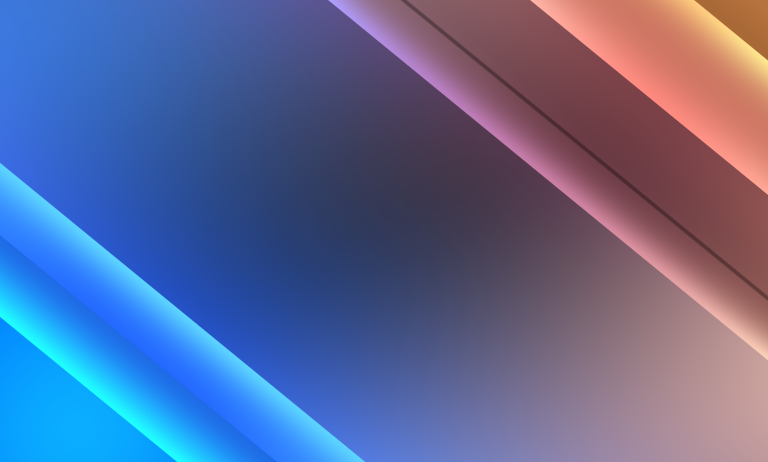
This background is drawn by a Shadertoy shader. Its source:

```glsl
// Diagonal glass-like panels: a dark navy centre between blue and coral strips.
// Coordinates are rotated so "across" steps from panel to panel and "along"
// follows their edges; each panel is a soft gradient plus a glowing rim.

const vec2 NORMAL = vec2(0.6336, 0.7736);

// Panel edges, measured across from the lower left corner
const float CYAN_EDGE  = 0.243;
const float BLUE_EDGE  = 0.380;
const float NAVY_EDGE  = 0.501;
const float ROSE_EDGE  = 1.2235;
const float SEAM       = 1.327;
const float CORAL_EDGE = 1.5005;
const float AMBER_EDGE = 1.7255;

// Light fading away from a rim on its inner side
float rim(float dist, float width) {
    float x = max(dist, 0.0) / width;
    return exp(-x * sqrt(x));
}

// Soft valley: middle colour at v = 0, side colours towards -1 and +1
vec3 valley(vec3 left, vec3 middle, vec3 right, float v) {
    return mix(middle, v < 0.0 ? left : right, smoothstep(0.0, 1.2, abs(v)));
}

// Smooth curve through three colours at u = 0, 0.5 and 1
vec3 curve(vec3 a, vec3 b, vec3 c, float u) {
    return a * (1.0 - u) * (1.0 - 2.0 * u) + b * 4.0 * u * (1.0 - u) + c * u * (2.0 * u - 1.0);
}

// Lay a new panel over everything beyond an edge
vec3 cover(vec3 below, vec3 panel, float across, float edge, float aa) {
    return mix(below, panel, smoothstep(-aa, aa, across - edge));
}

vec3 cornerPanel(vec2 p) {
    float light = exp(-12.0 * dot(p - vec2(0.17, 0.07), p - vec2(0.17, 0.07)));
    return mix(vec3(0.0, 0.46, 1.0), vec3(0.04, 0.68, 1.0), light);
}

vec3 cyanPanel(float across) {
    vec3 body = mix(vec3(0.12, 0.56, 1.0), vec3(0.12, 0.41, 0.90),
                    smoothstep(CYAN_EDGE + 0.04, BLUE_EDGE, across));
    return mix(body, vec3(0.12, 1.0, 1.0), rim(across - CYAN_EDGE, 0.052));
}

vec3 bluePanel(float across, float along) {
    vec3 body = mix(vec3(0.13, 0.39, 1.0), vec3(0.20, 0.52, 1.0),
                    smoothstep(0.1, 0.6, abs(along - 0.08)));
    return mix(body, vec3(0.36, 0.83, 1.0), rim(NAVY_EDGE - across, 0.058));
}

vec3 navyPanel(float across, float along) {
    float u = (across - NAVY_EDGE) / (ROSE_EDGE - NAVY_EDGE);
    float v = (along - mix(0.10, 0.45, u)) / 0.72;
    vec3 low  = valley(vec3(0.29, 0.48, 0.96), vec3(0.14, 0.32, 0.78), vec3(0.43, 0.58, 0.95), v);
    vec3 mid  = valley(vec3(0.24, 0.46, 0.83), vec3(0.18, 0.23, 0.38), vec3(0.64, 0.55, 0.65), v);
    vec3 high = valley(vec3(0.38, 0.38, 0.69), vec3(0.33, 0.22, 0.30), vec3(0.84, 0.68, 0.65), v);
    return curve(low, mid, high, u);
}

vec3 rosePanel(float across, float along, float aa) {
    vec3 body = valley(vec3(0.54, 0.40, 0.43), vec3(0.41, 0.225, 0.26),
                       vec3(0.60, 0.38, 0.34), (along - 0.6) / 0.6);
    body += vec3(0.07, 0.03, 0.02) * smoothstep(SEAM, CORAL_EDGE, across);
    vec3 light = curve(vec3(0.68, 0.62, 1.0), vec3(0.80, 0.50, 0.65),
                       vec3(1.0, 0.84, 0.74), (along + 0.08) / 1.24);
    vec3 color = mix(body, light, rim(across - ROSE_EDGE, 0.048));
    float seam = 1.0 - smoothstep(0.002, 0.003 + 2.0 * aa, abs(across - SEAM));
    return mix(color, color * 0.68, seam);
}

vec3 coralPanel(float across, float along) {
    vec3 body = vec3(0.78, 0.44, 0.37);
    vec3 pink = valley(vec3(1.0, 0.78, 0.72), vec3(1.0, 0.54, 0.50),
                       vec3(1.0, 0.74, 0.65), (along - 0.6) / 0.45);
    vec3 gold = mix(vec3(1.0, 0.79, 0.49), vec3(1.0, 0.91, 0.56),
                    smoothstep(0.5, 0.75, along));
    vec3 color = mix(body, pink, rim(across - CORAL_EDGE, 0.065));
    return mix(color, gold, rim(AMBER_EDGE - across, 0.052));
}

void mainImage(out vec4 fragColor, in vec2 fragCoord) {
    vec2 p = fragCoord / iResolution.y;
    float aa = 0.7 / iResolution.y;
    float across = dot(p, NORMAL);
    float along = dot(p, vec2(NORMAL.y, -NORMAL.x));

    // Panels stacked from the lower left to the upper right
    vec3 amber = mix(vec3(0.66, 0.41, 0.21), vec3(0.72, 0.45, 0.25),
                     smoothstep(AMBER_EDGE, 1.83, across));
    vec3 color = cornerPanel(p);
    color = cover(color, cyanPanel(across), across, CYAN_EDGE, aa);
    color = cover(color, bluePanel(across, along), across, BLUE_EDGE, aa);
    color = cover(color, navyPanel(across, along), across, NAVY_EDGE, aa);
    color = cover(color, rosePanel(across, along, aa), across, ROSE_EDGE, aa);
    color = cover(color, coralPanel(across, along), across, CORAL_EDGE, aa);
    color = cover(color, amber, across, AMBER_EDGE, aa);

    fragColor = vec4(clamp(color, 0.0, 1.0), 1.0);
}
```
